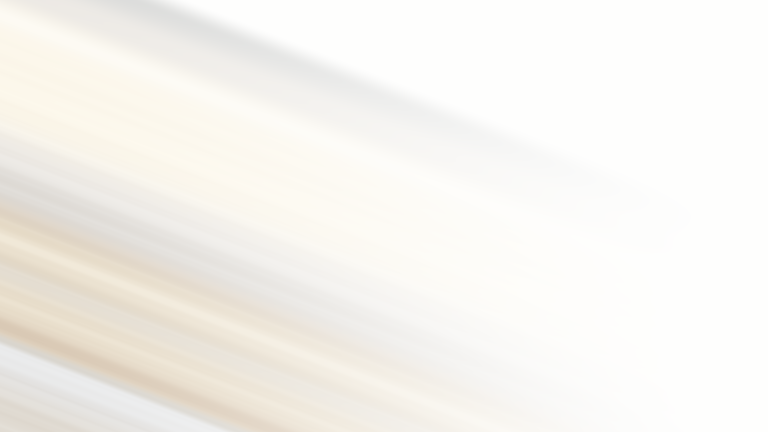
A Shadertoy shader for this background:

```glsl
// Soft diagonal streaks of cream, tan and grey that dissolve into white.
// Each pixel is projected across the streak direction; a chain of smooth
// blends gives the colour, layered sines and 1D noise add fine strands.

#define SLOPE 0.387          // fall of the streaks per unit of x
#define FADE_START -0.10     // x where the streaks begin to pale
#define FADE_END 1.72        // x where they have vanished
#define STRAND_GAIN 0.022    // contrast of the fine strands
#define WHITE vec3(0.996, 0.996, 0.993)
#define SILVER vec3(0.845, 0.847, 0.842)
#define MIST vec3(0.925, 0.912, 0.893)
#define CREAM vec3(0.985, 0.965, 0.915)
#define ASH vec3(0.872, 0.858, 0.838)
#define SAND vec3(0.905, 0.862, 0.785)
#define BROWN vec3(0.835, 0.765, 0.685)
#define PEARL vec3(0.905, 0.905, 0.905)

float hash(float n) {
    return fract(sin(n * 127.1) * 4375.85);
}

float noise(float x) {
    float cell = floor(x);
    float f = fract(x);
    return mix(hash(cell), hash(cell + 1.0), f * f * (3.0 - 2.0 * f));
}

// Bell-shaped weight around a centre line.
float band(float s, float centre, float width) {
    float d = (s - centre) / width;
    return exp(-d * d);
}

// Fine lines along the streaks, centred on zero.
float strands(float s) {
    float sum = 0.35 * sin(s * 71.0) + 0.25 * sin(s * 173.0 + 1.3);
    float frequency = 38.0;
    float gain = 0.8;
    for (int i = 0; i < 3; i++) {
        sum += gain * (noise(s * frequency + float(i) * 17.0) - 0.5);
        frequency *= 2.1;
        gain *= 0.75;
    }
    return sum;
}

// Colour across the streaks; s grows from the upper edge downward.
vec3 streakColor(float s) {
    // Upper ribbon: grey rim, then pale mist
    vec3 c = mix(WHITE, SILVER, smoothstep(-0.170, -0.118, s));
    c = mix(c, MIST, smoothstep(-0.120, -0.045, s));

    // Wide cream field with a bright upper border
    c = mix(c, CREAM, smoothstep(-0.035, 0.035, s));
    c = mix(c, WHITE, 0.45 * band(s, 0.035, 0.030));
    c = mix(c, MIST, smoothstep(0.24, 0.36, s));

    // Grey fold and its darker tan lower lip
    c = mix(c, ASH, smoothstep(0.355, 0.410, s));
    c = mix(c, SAND, smoothstep(0.450, 0.520, s));
    c = mix(c, BROWN, 0.40 * band(s, 0.480, 0.022));

    // Warm sand bundle
    c = mix(c, CREAM, 0.35 * band(s, 0.555, 0.025));
    c = mix(c, ASH, 0.50 * band(s, 0.625, 0.030));
    c = mix(c, CREAM, 0.25 * band(s, 0.690, 0.020));
    c = mix(c, BROWN, 0.80 * band(s, 0.752, 0.028));

    // Crisp lower edge, pearl sheet beneath it
    c = mix(c, SILVER, 0.70 * smoothstep(0.765, 0.785, s));
    c = mix(c, PEARL, smoothstep(0.785, 0.803, s));
    c = mix(c, mix(ASH, SAND, 0.25), smoothstep(0.83, 0.95, s));
    return c;
}

void mainImage(out vec4 fragColor, in vec2 fragCoord) {
    vec2 p = fragCoord / iResolution.y;
    float s = 1.0 - p.y - SLOPE * p.x;

    // Strands strengthen toward the lower left
    float strandMask = smoothstep(-0.05, 0.55, s) + 0.15 * smoothstep(-0.12, 0.0, s);
    vec3 color = streakColor(s);
    color += STRAND_GAIN * strandMask * strands(s) * vec3(0.8, 1.0, 1.2);

    // Dissolve into white toward the right
    float fade = smoothstep(FADE_START, FADE_END, p.x - 0.08 * smoothstep(0.4, 0.8, s));
    color = mix(color, WHITE, fade);

    fragColor = vec4(clamp(color, 0.0, 1.0), 1.0);
}
```
